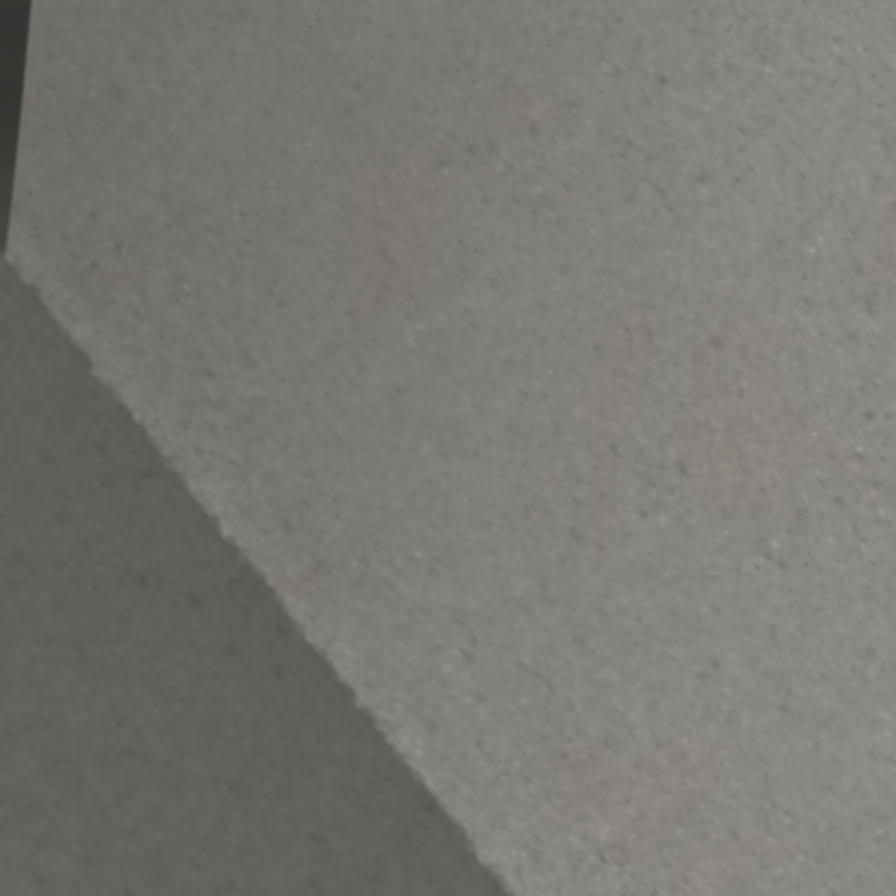
This texture is drawn by a Shadertoy shader. Its source:

```glsl
vec3 hash3(vec2 p) {
    vec3 q = fract(vec3(p.xyx) * vec3(0.1031, 0.1030, 0.0973));
    q += dot(q, q.yxz + 33.33);
    return fract((q.xxy + q.yzz) * q.zyx);
}

mat2 rotation(float angle) {
    float c = cos(angle), s = sin(angle);
    return mat2(c, s, -s, c);
}

// Soft cloudy variation from rotated, warped sines
float mottle(vec2 p) {
    float sum = 0.0, amplitude = 0.5;
    for (int i = 0; i < 5; i++) {
        p = rotation(1.13) * p * 1.7 + 2.3;
        p += 0.7 * sin(p.yx * 0.8);
        sum += amplitude * sin(p.x) * sin(p.y);
        amplitude *= 0.72;
    }
    return sum;
}

// Cellular grain: signed soft blobs, one per cell
float grain(vec2 p) {
    vec2 cell = floor(p);
    float sum = 0.0;
    for (int y = -1; y <= 1; y++) {
        for (int x = -1; x <= 1; x++) {
            vec2 id = cell + vec2(x, y);
            vec3 h = hash3(id);
            vec2 d = p - id - h.xy;
            sum += (h.z - 0.5) * exp(-5.0 * dot(d, d));
        }
    }
    return sum;
}

// Sparse short strokes, each with its own tilt and size
float flecks(vec2 p, float density) {
    vec2 cell = floor(p);
    float sum = 0.0;
    for (int y = -1; y <= 1; y++) {
        for (int x = -1; x <= 1; x++) {
            vec2 id = cell + vec2(x, y);
            vec3 h = hash3(id + 71.0);
            vec3 k = hash3(id + 193.0);
            vec2 d = rotation(0.1 + 1.3 * k.x) * (p - id - h.xy);
            d /= vec2(0.17 + 0.24 * k.y, 0.12 + 0.09 * k.z);
            sum += step(h.z, density) * (0.25 + 0.75 * k.z * k.z) * exp(-dot(d, d));
        }
    }
    return sum;
}

void mainImage(out vec4 fragColor, in vec2 fragCoord) {
    vec2 uv = fragCoord / iResolution.xy;
    float pixel = 1.0 / iResolution.y;
    float clouds = mottle(uv * 5.0);
    float fine = grain(rotation(0.7) * uv * vec2(120.0, 150.0));
    float streaks = grain(rotation(0.75) * uv * 85.0 * vec2(1.0, 1.25) + 40.0);
    float coarse = grain(uv * 45.0 + 17.0);

    // Signed distance to the slanting ridge, worn and chipped
    float ridge = dot(uv - vec2(0.0065, 0.714), normalize(vec2(1.2595, 1.0)));
    float chipped = ridge + 0.006 * coarse + 0.006 * streaks + 0.003 * fine;

    // Lit face, brightening toward the right
    float light = 0.434 + 0.106 * smoothstep(-0.05, 1.15, uv.x + 0.25 * (1.0 - uv.y));
    float rim = exp(-pow((ridge - 0.014) / 0.02, 2.0));
    float apron = exp(-pow((ridge - 0.09) / 0.08, 2.0)) * smoothstep(0.05, 0.2, uv.x);
    light += 0.018 * rim + 0.006 * clouds;
    float roughness = 0.65 + 0.45 * smoothstep(0.3, 0.85, uv.x) + 0.5 * rim + 0.4 * apron;
    light += roughness * (0.035 * fine + 0.036 * streaks + 0.022 * coarse);

    // Dark pits and pale chips, denser in worn patches
    float worn = 0.5 + 0.3 * smoothstep(-0.5, 0.7, mottle(uv * 3.0 + 4.0));
    worn *= 0.7 + 0.5 * smoothstep(0.3, 0.8, uv.x) + 0.3 * apron;
    light -= 0.085 * worn * flecks(uv * 36.0, 0.2);
    light -= 0.06 * worn * flecks(uv * 70.0 + 9.0, 0.22);
    light += 0.06 * worn * flecks(uv * 58.0 + 31.0, 0.18);
    vec3 lit = light * (vec3(1.0, 0.984, 0.948) + vec3(-0.008, 0.002, 0.009) * clouds);

    // Shaded face below the ridge
    float shade = 0.378 + 0.015 * smoothstep(0.6, 0.0, uv.y);
    shade -= 0.014 * exp(ridge * 14.0);
    shade += 0.006 * clouds + 0.024 * fine + 0.024 * streaks + 0.018 * coarse;
    shade -= 0.04 * flecks(uv * 30.0 + 5.0, 0.13);
    vec3 shaded = shade * vec3(1.0, 0.984, 0.935);
    vec3 color = mix(shaded, lit, smoothstep(-0.006 - pixel, 0.006 + pixel, chipped));

    // Dark sliver beside the upper left edge
    float side = 0.005 + 0.03 * pow(clamp((uv.y - 0.715) / 0.285, 0.0, 1.0), 0.85);
    float sliver = 1.0 - smoothstep(-0.0025 - pixel, 0.0025 + pixel, uv.x - side);
    sliver *= smoothstep(0.706, 0.726, uv.y);
    float gloom = mix(0.27, 0.21, smoothstep(0.72, 0.9, uv.y)) + 0.01 * coarse;
    color = mix(color, gloom * vec3(1.0, 1.0, 0.95), sliver);

    fragColor = vec4(color, 1.0);
}
```
